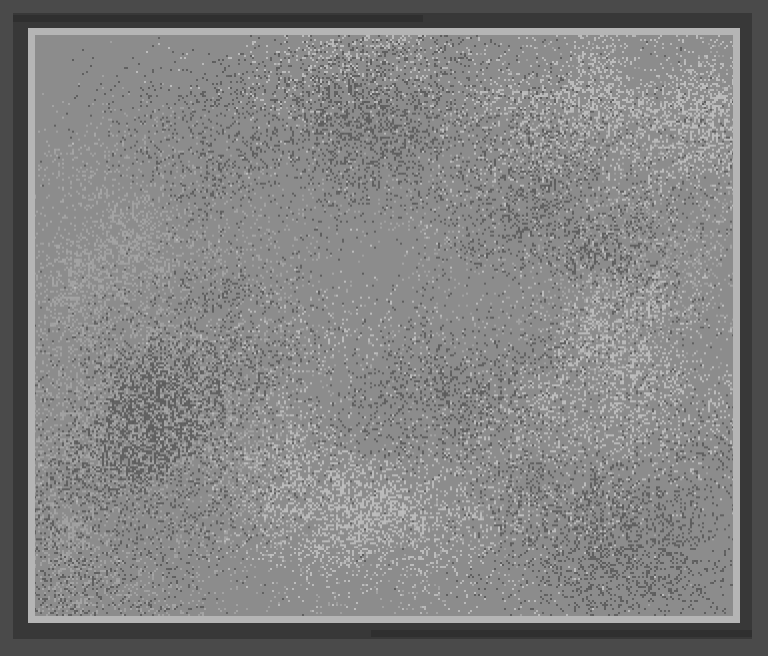
Give the GLSL for this texture, as a Shadertoy shader.

```glsl
#define GRID vec2(384.0, 328.5)
#define WALL 0.29
#define MOUNT 0.22
#define SHADOW 0.185
#define RIM 0.71
#define GREY 0.55
#define SOFT_GRAIN 0.635
#define LIGHT_GRAIN 0.73
#define DARK_GRAIN 0.38
#define CLOUD_SCALE 6.0
#define TAPS 3

float hash(vec2 p) {
    vec3 q = fract(p.xyx * vec3(0.1031, 0.1030, 0.0973));
    q += dot(q, q.yzx + 33.33);
    return fract((q.x + q.y) * q.z);
}

float noise(vec2 p) {
    vec2 i = floor(p), f = fract(p);
    f = f * f * (3.0 - 2.0 * f);
    return mix(mix(hash(i), hash(i + vec2(1, 0)), f.x),
               mix(hash(i + vec2(0, 1)), hash(i + vec2(1, 1)), f.x), f.y);
}

// Uneven cover of one layer of spray
float cloud(vec2 u, float seed) {
    vec2 p = u * CLOUD_SCALE + seed;
    float n = 0.65 * noise(p) + 0.35 * noise(p * 2.1 + 7.0);
    return 0.3 + 1.3 * smoothstep(0.25, 0.75, n);
}

// Soft round burst of spray
float puff(vec2 u, float x, float y, float radius) {
    vec2 d = (u - vec2(x, y)) / radius;
    return exp(-dot(d, d));
}

float inBox(vec2 p, vec2 lo, vec2 hi) {
    vec2 s = step(lo, p) * step(p, hi);
    return s.x * s.y;
}

// Speckled panel, u runs from 0 to 1 across it
float panel(vec2 cell, vec2 u) {
    vec2 w = u + 0.08 * (vec2(noise(u * 7.0), noise(u * 7.0 + 40.0)) - 0.5);

    float soft = 0.42 * puff(w, 0.08, 0.24, 0.28) + 0.24 * puff(w, 0.10, 0.62, 0.18)
               + 0.16 * puff(w, 0.82, 0.62, 0.30);
    float light = 0.24 * puff(w, 0.42, 0.95, 0.12) + 0.34 * puff(w, 0.86, 0.85, 0.18)
                + 0.22 * puff(w, 0.88, 0.48, 0.18) + 0.34 * puff(w, 0.42, 0.22, 0.11)
                + 0.20 * puff(w, 0.38, 0.50, 0.09) + 0.13 * puff(w, 0.63, 0.28, 0.20);
    float dark = 0.28 * puff(w, 0.22, 0.36, 0.13) + 0.20 * puff(w, 0.27, 0.65, 0.10)
               + 0.22 * puff(w, 0.47, 0.87, 0.14) + 0.22 * puff(w, 0.79, 0.68, 0.17)
               + 0.23 * puff(w, 0.85, 0.16, 0.16) + 0.21 * puff(w, 0.62, 0.40, 0.15)
               + 0.24 * puff(w, 0.08, 0.17, 0.17) + 0.07 * puff(w, 0.24, 0.86, 0.14);

    // Nearly bare patches
    float bare = (1.0 - 0.85 * puff(u, 0.49, 0.60, 0.10)) * (1.0 - puff(u, 0.0, 1.0, 0.13));
    soft *= bare * cloud(u, 3.0);
    light *= bare * cloud(u, 19.0);
    dark *= bare * cloud(u, 51.0);

    float tone = GREY;
    if (hash(cell + 11.0) < soft) tone = SOFT_GRAIN;
    if (hash(cell + 523.0) < light) tone = LIGHT_GRAIN;
    if (hash(cell + 1207.0) < dark) tone = DARK_GRAIN;
    return tone + 0.03 * (hash(cell + 77.0) - 0.5) * step(0.01, abs(tone - GREY));
}

float scene(vec2 p) {
    vec2 lo = vec2(17.5, 20.0), hi = vec2(366.5, 311.0);
    if (inBox(p, lo, hi) > 0.5) {
        vec2 cell = floor(p);
        return panel(cell, (cell + 0.5 - lo) / (hi - lo));
    }
    // Nested frame with two shadow bars
    float tone = mix(WALL, MOUNT, inBox(p, vec2(6.5, 8.5), vec2(376.0, 322.0)));
    tone = mix(tone, SHADOW, inBox(p, vec2(6.5, 317.5), vec2(211.5, 321.0)));
    tone = mix(tone, SHADOW, inBox(p, vec2(185.5, 9.5), vec2(376.0, 13.0)));
    return mix(tone, RIM, inBox(p, vec2(14.0, 16.5), vec2(370.0, 314.5)));
}

void mainImage(out vec4 fragColor, in vec2 fragCoord) {
    // Average several taps per pixel for smooth edges
    float sum = 0.0;
    for (int j = 0; j < TAPS; j++)
    for (int i = 0; i < TAPS; i++) {
        vec2 offset = (vec2(i, j) + 0.5) / float(TAPS) - 0.5;
        sum += scene((fragCoord + offset) / iResolution.xy * GRID);
    }
    fragColor = vec4(vec3(sum / float(TAPS * TAPS)), 1.0);
}
```
